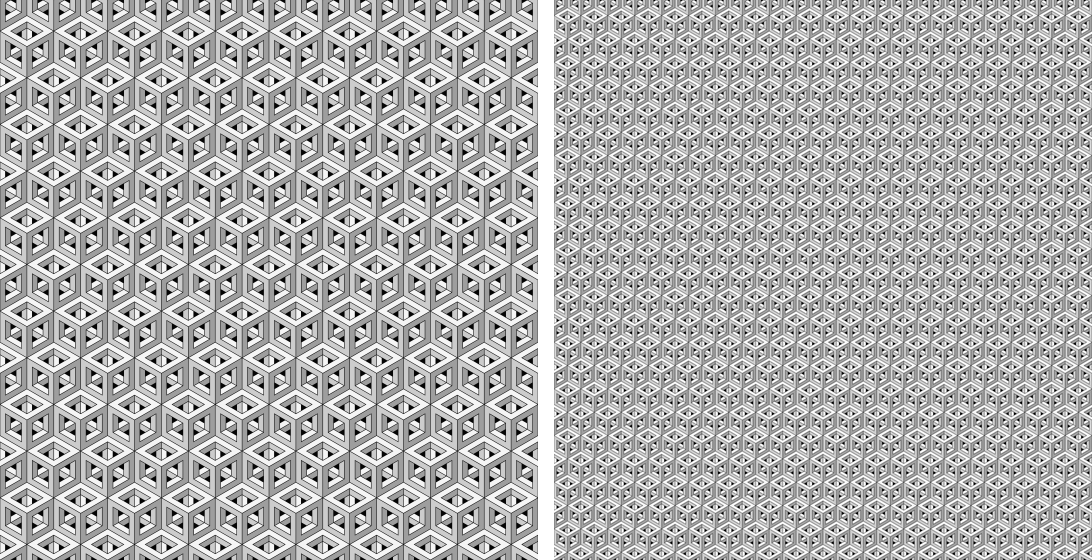
Left: one tile. Right: repeated 2 by 2.
A WebGL 2 fragment shader for this pattern:

```glsl
#version 300 es
precision highp float;
// Isometric stack of open cube frames, 10 across and 12 staggered rows down.
// Each hexagonal cell is split into three rhombic faces; each face has a window
// showing two inner walls, the far bar of the frame and the dark beyond.
uniform vec2 u_resolution;
out vec4 fragColor;

const float ROOT3 = 1.7320508;
const float BAR = 0.2;            // bar thickness, cube side = 1
const float LINE = 0.0085;        // half width of the ink lines
const vec3 INK = vec3(0.02);

// Shade of a surface: 0 = top, 1 = left, 2 = right
vec3 shade(int side) {
  side = side % 3;
  return vec3(side == 0 ? 0.96 : side == 1 ? 0.80 : 0.62);
}

// Offset from the nearest cube centre, on a staggered lattice
vec2 cubeCell(vec2 p) {
  vec2 period = vec2(ROOT3, 3.0);
  vec2 even = mod(p + 0.5 * period, period) - 0.5 * period;
  vec2 odd = mod(p, period) - 0.5 * period;
  return dot(even, even) < dot(odd, odd) ? even : odd;
}

// One face; q runs from the near corner (0,0) to the far corner (1,1)
vec3 cubeFace(vec2 q, int side, float blur) {
  float far = max(q.x, q.y);
  float skew = q.x - q.y;
  vec2 border = min(q, 1.0 - q);
  float window = min(border.x, border.y) - BAR;
  float edge = min(min(border.x, border.y), abs(window));
  vec3 color = shade(side);

  if (window > 0.0) {
    float wallEnd = far - (1.0 - 2.0 * BAR);
    edge = min(edge, min(abs(skew), abs(wallEnd)));
    if (wallEnd > 0.0) {
      // inner walls of the two far bars of this face
      color = shade(side + (skew > 0.0 ? 1 : 2));
    } else {
      // bar at the back of the cube, with gaps on both sides
      int barSide = side + (skew > 0.0 ? 2 : 1);
      if (side == 0 && skew > 0.0) barSide = 0;   // lit upright bar
      color = abs(skew) < BAR ? shade(barSide) : INK;
      edge = min(edge, abs(abs(skew) - BAR));
    }
  }

  // skewed coordinates to true distance
  edge *= 0.5 * ROOT3;
  return mix(INK, color, smoothstep(LINE - blur, LINE + blur, edge));
}

vec3 cubes(vec2 p, float blur) {
  p = cubeCell(p);
  // turn by thirds until the point lies in the upper rhombus
  int side = 0;
  vec2 q = vec2(0.0);
  for (int i = 0; i < 3; i++) {
    side = i;
    q = vec2(p.y + p.x / ROOT3, p.y - p.x / ROOT3);
    if (min(q.x, q.y) >= 0.0) break;
    p = mat2(-0.5, -0.5 * ROOT3, 0.5 * ROOT3, -0.5) * p;
  }
  return cubeFace(q, side, blur);
}

void main() {
  vec2 scale = vec2(10.0 * ROOT3, 18.0) / u_resolution;
  float blur = scale.y / 6.0;
  // average 4 x 4 samples per pixel
  vec3 sum = vec3(0.0);
  for (int i = 0; i < 16; i++) {
    vec2 jitter = (vec2(i % 4, i / 4) - 1.5) / 4.0;
    sum += cubes((gl_FragCoord.xy + jitter) * scale, blur);
  }
  fragColor = vec4(sum / 16.0, 1.0);
}
```
